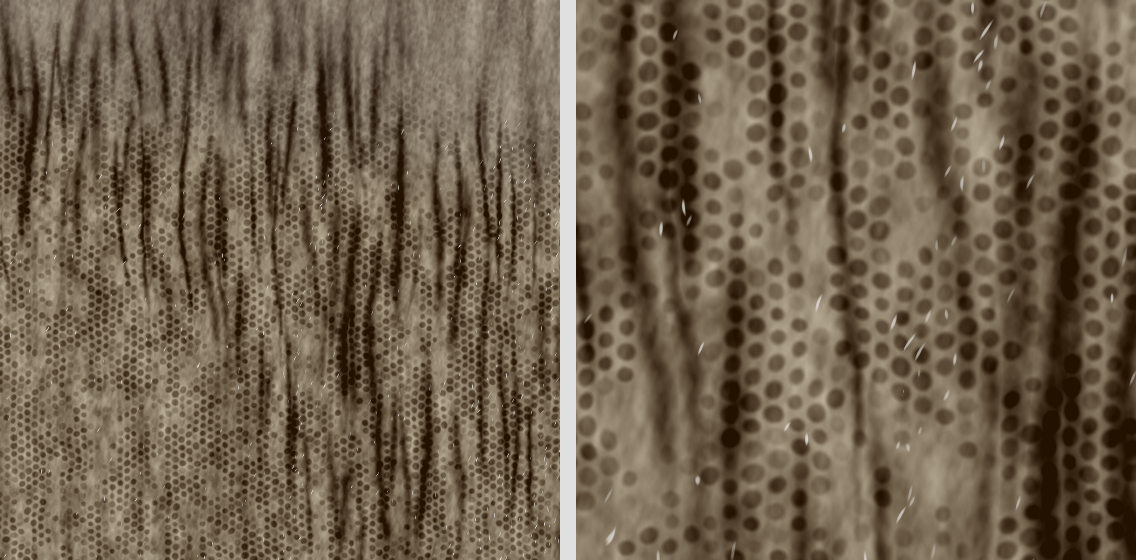
Left: the whole. Right: its middle third, enlarged.
Write a WebGL 2 fragment shader that draws this texture.

```glsl
#version 300 es
precision highp float;
// Crumpled tan honeycomb mesh with dark vertical folds, fuzzy fibres and wet glints.
uniform vec2 u_resolution;
out vec4 fragColor;

float hash(vec2 p) {
  vec3 q = fract(vec3(p.xyx) * 0.1031);
  q += dot(q, q.yzx + 33.33);
  return fract((q.x + q.y) * q.z);
}

float noise(vec2 p) {
  vec2 cell = floor(p), f = fract(p);
  f = f * f * (3.0 - 2.0 * f);
  return mix(mix(hash(cell), hash(cell + vec2(1, 0)), f.x),
             mix(hash(cell + vec2(0, 1)), hash(cell + vec2(1, 1)), f.x), f.y);
}

float fbm(vec2 p) {
  float sum = 0.0, amp = 0.55;
  for (int i = 0; i < 4; i++) {
    sum += amp * noise(p);
    p = p * 2.03 + 17.3;
    amp *= 0.5;
  }
  return sum;
}

// Tapered, slightly bent dark creases, one per staggered grid cell
float folds(vec2 p, float seed) {
  vec2 size = vec2(0.046, 0.42);
  p.x += 0.035 * (noise(p * vec2(4.0, 5.0) + seed) - 0.5);
  p.x += 0.007 * (fbm(p * vec2(45.0, 38.0)) - 0.5);
  float column = floor(p.x / size.x), depth = 0.0;
  for (int i = -1; i <= 1; i++) {
    float c = column + float(i);
    float stagger = hash(vec2(c + 40.0, seed));
    float row = floor(p.y / size.y - stagger);
    for (int j = -1; j <= 1; j++) {
      vec2 id = vec2(c, row + float(j)) + seed + 50.0;
      float r = hash(id), s = hash(id + 71.0);
      vec2 d = p - vec2(c + 0.2 + 0.6 * r, row + float(j) + 0.5 + stagger) * size;
      d.x += 0.007 * sin(p.y * 11.0 + r * 6.3);
      float taper = 1.0 - smoothstep(0.35, 1.0, abs(d.y) / (0.1 + 0.16 * s));
      float width = (0.004 + 0.007 * hash(id + 13.0)) * (0.5 + 0.5 * taper);
      depth = max(depth, taper * (0.6 + 0.4 * s) * exp(-d.x * d.x / (width * width)));
    }
  }
  return depth;
}

// Hexagonal lattice of holes, open or clogged in vertical runs
float meshHoles(vec2 p) {
  p += 0.006 * (vec2(noise(p * 28.0), noise(p * 28.0 + 60.0)) - 0.5);
  vec2 s = vec2(1.732, 1.0) * 0.0145;
  vec2 a = mod(p, s) - 0.5 * s, b = mod(p + 0.5 * s, s) - 0.5 * s;
  vec2 d = dot(a, a) < dot(b, b) ? a : b;
  vec2 id = floor((p - d) / s * 2.0 + 0.5);
  float open = 0.6 * noise((p - d) * vec2(42.0, 15.0) + 9.0) + 0.4 * hash(id + 5.0);
  float radius = 0.0042 + 0.0018 * hash(id + 31.0);
  float hole = 1.0 - smoothstep(radius - 0.002, radius + 0.0018, length(d));
  return hole * smoothstep(0.22, 0.68, open);
}

// Short slanted specular streaks
float glints(vec2 p, float density) {
  float light = 0.0;
  p += 0.004 * (vec2(noise(p * 70.0), noise(p * 70.0 + 30.0)) - 0.5);
  for (int k = 0; k < 3; k++) {
    vec2 size = vec2(0.02, 0.028);
    vec2 q = p / size + float(k) * vec2(17.37, 23.61), id = floor(q);
    float r = hash(id), s = hash(id + 19.0);
    vec2 d = (fract(q) - 0.5 - 0.45 * (vec2(s, hash(id + 47.0)) - 0.5)) * size;
    d.x -= d.y * mix(-0.15, 0.65, hash(id + 83.0));
    float halfLength = 0.003 + 0.004 * s;
    float body = 1.0 - smoothstep(0.3, 1.0, length(d / vec2(0.0014, halfLength)));
    light = max(light, body * step(r, density) * (0.35 + 0.65 * hash(id + 7.0)));
  }
  return light;
}

void main() {
  vec2 uv = gl_FragCoord.xy / u_resolution;

  // Regions: folded band, hazy top and wet areas
  float lower = mix(0.5, 0.04, smoothstep(0.28, 0.6, uv.x));
  float upper = mix(1.02, 0.7, smoothstep(0.62, 1.0, uv.x));
  float edge = 0.16 * (noise(vec2(uv.x * 20.0, 3.0)) - 0.5);
  float band = smoothstep(lower - 0.06, lower + 0.07, uv.y + edge)
             * (1.0 - smoothstep(upper - 0.14, upper + 0.05, uv.y + edge));
  float haze = smoothstep(0.6, 0.95, uv.y + 0.12 * (uv.x - 0.5));
  float wetLine = 0.51 + 0.09 * uv.y + 0.012 * sin(uv.y * 13.0);
  float wet = 0.05 + 0.45 * exp(-pow((uv.x - wetLine) / 0.014, 2.0))
            + 0.28 * smoothstep(0.78, 0.98, uv.x);
  wet *= 1.0 - smoothstep(0.62, 0.85, uv.y);

  // Layers of relief
  float crease = max(folds(uv, 3.0), 0.8 * folds(uv + vec2(0.023, 0.19), 29.0));
  crease *= mix(0.22, 1.0, band);
  float holes = meshHoles(uv) * (1.0 - 0.85 * haze);
  float pleats = noise(vec2(uv.x * 34.0 + 1.5 * noise(uv * 5.0), uv.y * 4.0));
  float clumps = fbm(uv * vec2(75.0, 42.0));
  vec2 slanted = vec2(uv.x - 0.25 * uv.y, uv.y);
  float fibres = noise(slanted * vec2(270.0, 85.0)) + noise(uv * vec2(210.0, 130.0)) - 1.0;

  // Tone, where 0 is the deepest fold and 1 the pale fuzz
  float tone = 0.7 + 0.28 * (pleats - 0.5) + 0.55 * (clumps - 0.5) * (1.0 - 0.5 * haze);
  tone += 0.13 * fibres + 0.05 * haze * (uv.x - 0.4);
  tone -= 0.17 * haze * exp(-pow((uv.x - 0.34) / 0.13, 2.0));
  tone -= 0.46 * holes * (1.0 - 0.5 * crease);
  tone -= 0.78 * crease;
  tone = clamp(tone, -0.08, 1.08);

  vec3 color = mix(vec3(0.18, 0.11, 0.04), vec3(0.71, 0.66, 0.57), tone);
  color += vec3(-0.01, 0.0, 0.025) * haze;
  color = mix(color, vec3(0.9, 0.89, 0.87), 0.85 * glints(uv, wet));
  fragColor = vec4(color, 1.0);
}
```
